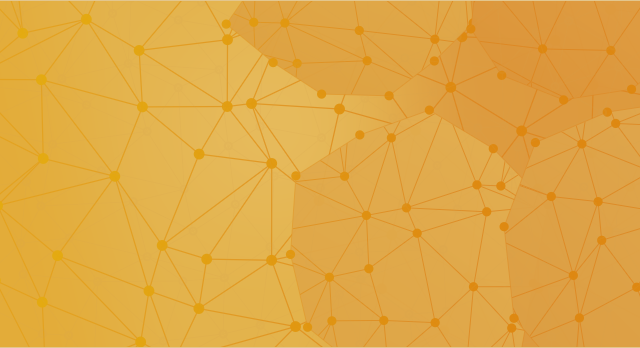
This background is drawn by a WebGL 1 fragment shader. Its source:

```glsl
precision highp float;

uniform vec2 u_resolution;

// Network proportions, in canvas heights
const float BASE_SPACING = 0.205;
const float PATCH_SPACING = 0.165;
const float GHOST_SPACING = 0.15;
const float BASE_DOT = 0.0155;
const float PATCH_DOT = 0.0132;
const float BASE_LINE = 0.0018;
const float PATCH_LINE = 0.0014;
const float JITTER = 0.74;
const float PATCH_SIDES = 11.0;
const float TRIM_HEIGHT = 0.0028;

// Colours
const vec3 LEFT_EDGE = vec3(0.89, 0.675, 0.225);
const vec3 LEFT_FIELD = vec3(0.89, 0.70, 0.295);
const vec3 GLOW = vec3(0.905, 0.735, 0.37);
const vec3 RIGHT_FIELD = vec3(0.865, 0.605, 0.245);
const vec3 LINE_LEFT = vec3(0.89, 0.63, 0.11);
const vec3 LINE_RIGHT = vec3(0.865, 0.52, 0.12);
const vec3 DOT_LEFT = vec3(0.895, 0.67, 0.06);
const vec3 DOT_RIGHT = vec3(0.87, 0.53, 0.06);
const vec3 GHOST = vec3(0.83, 0.63, 0.30);
const vec3 TRIM = vec3(0.89, 0.78, 0.56);

struct Patch { vec2 centre; vec2 radius; float seed; };

float hash(vec2 p, float seed) {
  vec3 q = fract(vec3(p.xyx + seed * 7.31) * vec3(0.1031, 0.1030, 0.0973));
  q += dot(q, q.yzx + 33.33);
  return fract((q.x + q.y) * q.z);
}

float coverage(float dist, float halfWidth) {
  return clamp((halfWidth - dist) * u_resolution.y + 0.5, 0.0, 1.0);
}

float segmentDistance(vec2 p, vec2 a, vec2 b) {
  vec2 ab = b - a;
  return length(p - a - ab * clamp(dot(p - a, ab) / dot(ab, ab), 0.0, 1.0));
}

vec2 node(vec2 cell, float seed) {
  vec2 offset = vec2(hash(cell, seed), hash(cell, seed + 5.7)) - 0.5;
  return cell + 0.5 + JITTER * offset;
}

// Triangulated jittered grid: x = line distance, y = dot distance, zw = dot centre
vec4 network(vec2 p, float spacing, float angle, float seed) {
  float c = cos(angle), s = sin(angle);
  mat2 turn = mat2(c, s, -s, c);
  vec2 q = turn * p / spacing;
  vec2 home = floor(q);
  float nearest = 9.0;
  for (int j = -1; j <= 0; j++) {
    for (int i = -1; i <= 0; i++) {
      vec2 cell = home + vec2(float(i), float(j));
      vec2 a = node(cell, seed);
      vec2 b = node(cell + vec2(1.0, 0.0), seed);
      vec2 d = node(cell + vec2(0.0, 1.0), seed);
      vec2 e = node(cell + 1.0, seed);
      nearest = min(nearest, min(segmentDistance(q, a, b), segmentDistance(q, a, d)));
      float pick = hash(cell, seed + 11.3);
      if (pick < 0.46) nearest = min(nearest, segmentDistance(q, a, e));
      else if (pick < 0.93) nearest = min(nearest, segmentDistance(q, b, d));
    }
  }
  vec2 centre = node(home, seed);
  return vec4(nearest * spacing, length(q - centre) * spacing, (centre * spacing) * turn);
}

vec2 corner(Patch shape, float k) {
  float angle = 6.28318 * k / PATCH_SIDES + shape.seed;
  float reach = mix(0.88, 1.13, hash(vec2(mod(k, PATCH_SIDES), 3.0), shape.seed));
  return shape.centre + shape.radius * reach * vec2(cos(angle), sin(angle));
}

// x = signed depth inside the polygon, y = distance to the nearest corner
vec2 polygon(Patch shape, vec2 p) {
  vec2 q = (p - shape.centre) / shape.radius + 1e-5;
  float k = floor((atan(q.y, q.x) - shape.seed) * PATCH_SIDES / 6.28318);
  vec2 a = corner(shape, k), b = corner(shape, k + 1.0);
  vec2 side = normalize(b - a);
  float depth = side.x * (p.y - a.y) - side.y * (p.x - a.x);
  return vec2(depth, min(length(p - a), length(p - b)));
}

// Tinted polygon with its own network and dotted outline
vec3 addPatch(vec3 color, vec2 p, Patch shape, vec3 fill, vec3 lineTint, vec3 dotTint) {
  vec2 edge = polygon(shape, p);
  float inside = coverage(-edge.x, 0.0);
  vec2 local = (p - shape.centre) / shape.radius;
  fill += vec3(0.008, 0.022, 0.026) * clamp(dot(local, vec2(0.6, 0.7)), -1.0, 1.0);
  color = mix(color, fill, 0.94 * inside);

  vec4 net = network(p, PATCH_SPACING, shape.seed * 1.7, shape.seed);
  float line = max(coverage(net.x, PATCH_LINE) * inside, 0.6 * coverage(abs(edge.x), PATCH_LINE));
  color = mix(color, lineTint, 0.8 * line);
  float kept = step(0.035, polygon(shape, net.zw).x);
  float dots = max(coverage(net.y, PATCH_DOT) * kept, coverage(edge.y, PATCH_DOT));
  return mix(color, dotTint, 0.95 * dots);
}

void main() {
  vec2 p = gl_FragCoord.xy / u_resolution.y;
  vec2 uv = gl_FragCoord.xy / u_resolution;

  // Background gradient
  vec3 color = mix(LEFT_EDGE, LEFT_FIELD, smoothstep(0.0, 0.26, uv.x + 0.12 * (uv.y - 0.5)));
  color = mix(color, RIGHT_FIELD, smoothstep(0.45, 0.75, uv.x));
  color = mix(color, GLOW, 0.85 * exp(-9.0 * dot(p - vec2(0.78, 0.64), p - vec2(0.78, 0.64))));

  // Large base network
  float across = smoothstep(0.0, 0.85, uv.x);
  vec3 lineTint = mix(LINE_LEFT, LINE_RIGHT, across);
  vec3 dotTint = mix(DOT_LEFT, DOT_RIGHT, across);
  vec4 base = network(p, BASE_SPACING, 0.35, 2.0);
  color = mix(color, lineTint, 0.85 * coverage(base.x, BASE_LINE));
  color = mix(color, dotTint, 0.95 * coverage(base.y, BASE_DOT));

  // Overlapping patches
  color = addPatch(color, p, Patch(vec2(1.02, 0.97), vec2(0.34, 0.25), 1.0), vec3(0.875, 0.65, 0.275), lineTint, dotTint);
  color = addPatch(color, p, Patch(vec2(1.67, 0.99), vec2(0.32, 0.25), 4.0), vec3(0.87, 0.605, 0.25), lineTint, dotTint);
  color = addPatch(color, p, Patch(vec2(1.19, 0.28), vec2(0.40, 0.42), 2.6), vec3(0.88, 0.665, 0.295), lineTint, dotTint);
  color = addPatch(color, p, Patch(vec2(1.85, 0.29), vec2(0.40, 0.46), 5.3), vec3(0.87, 0.64, 0.285), lineTint, dotTint);

  // Faint distant network and pale trim
  vec4 ghost = network(p, GHOST_SPACING, 0.9, 8.0);
  float haze = max(coverage(ghost.x, 0.0012), coverage(abs(ghost.y - 0.010), 0.003));
  color = mix(color, GHOST, 0.16 * haze);
  color = mix(color, TRIM, coverage(min(p.y, 1.0 - p.y), TRIM_HEIGHT));

  gl_FragColor = vec4(color, 1.0);
}
```
